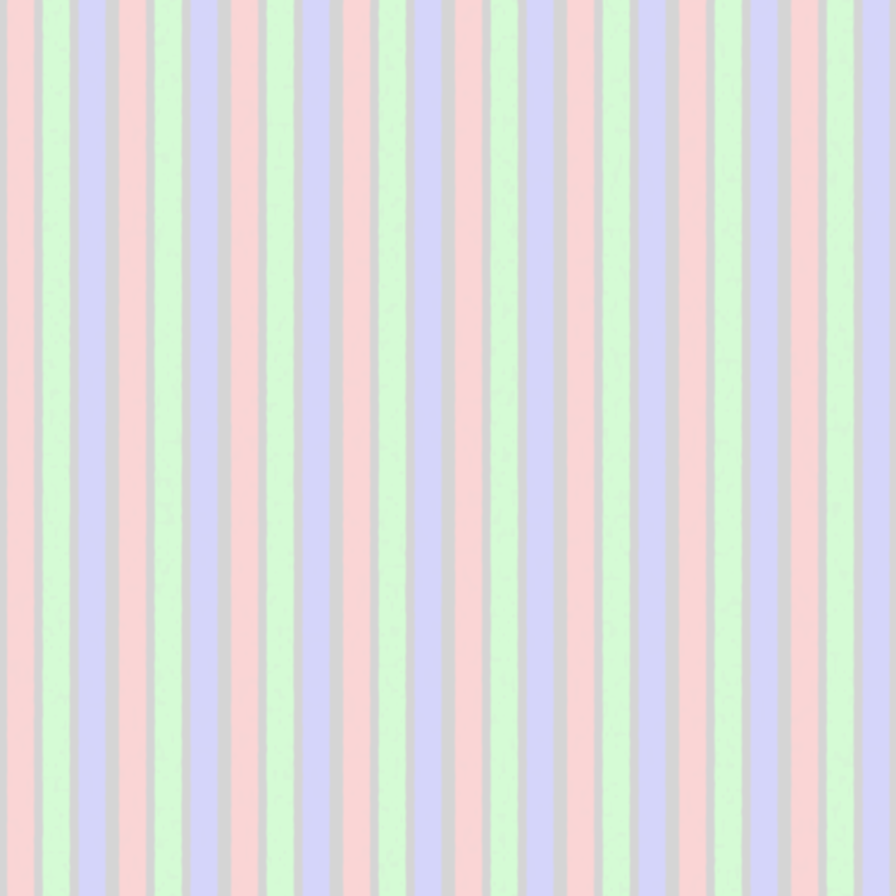
A three.js fragment shader for this pattern:

```glsl
varying vec2 vUv;

const float REPEATS = 8.0;
const float HALF_WIDTH = 0.12;
const float SOFTNESS = 0.018;
const vec3 GREY = vec3(0.835);
const vec3 PINK = vec3(0.98, 0.835, 0.835);
const vec3 MINT = vec3(0.835, 0.985, 0.835);
const vec3 LILAC = vec3(0.835, 0.835, 0.98);

float hash(vec2 p) {
  return fract(sin(dot(p, vec2(12.9898, 78.233))) * 43758.5453);
}

// Value noise that wraps after a whole number of cells
float wrapNoise(vec2 uv, vec2 cells) {
  vec2 p = uv * cells;
  vec2 i = floor(p);
  vec2 f = fract(p);
  f = f * f * (3.0 - 2.0 * f);
  vec2 a = mod(i, cells);
  vec2 b = mod(i + 1.0, cells);
  float low = mix(hash(a), hash(vec2(b.x, a.y)), f.x);
  float high = mix(hash(vec2(a.x, b.y)), hash(b), f.x);
  return mix(low, high, f.y);
}

// Coverage of a soft-edged vertical stripe within one repeat
float stripe(float x, float center, float halfWidth, float softness) {
  float d = abs(x - center) - halfWidth;
  return 1.0 - smoothstep(-softness, softness, d);
}

// Sparse specks that fade a stripe towards the ground
float wear(vec2 uv, vec2 cells, float amount) {
  float n = wrapNoise(uv, cells);
  return 1.0 - amount * smoothstep(0.55, 1.0, n);
}

void main() {
  // Faint waver of the stripe edges
  float waver = (wrapNoise(vUv, vec2(64.0, 128.0)) - 0.5) * 0.006;
  float x = fract(vUv.x * REPEATS) + waver;

  // Three stripes, the mint one being the most speckled
  float pink = stripe(x, 0.184, HALF_WIDTH, SOFTNESS);
  float mint = stripe(x, 0.502, HALF_WIDTH, SOFTNESS);
  float lilac = stripe(x, 0.822, HALF_WIDTH, SOFTNESS);
  pink *= wear(vUv, vec2(160.0, 96.0), 0.07);
  mint *= wear(vUv, vec2(192.0, 144.0), 0.16);
  lilac *= wear(vUv, vec2(128.0, 80.0), 0.03);

  vec3 color = mix(GREY, PINK, pink);
  color = mix(color, MINT, mint);
  color = mix(color, LILAC, lilac);
  gl_FragColor = vec4(color, 1.0);
}
```
